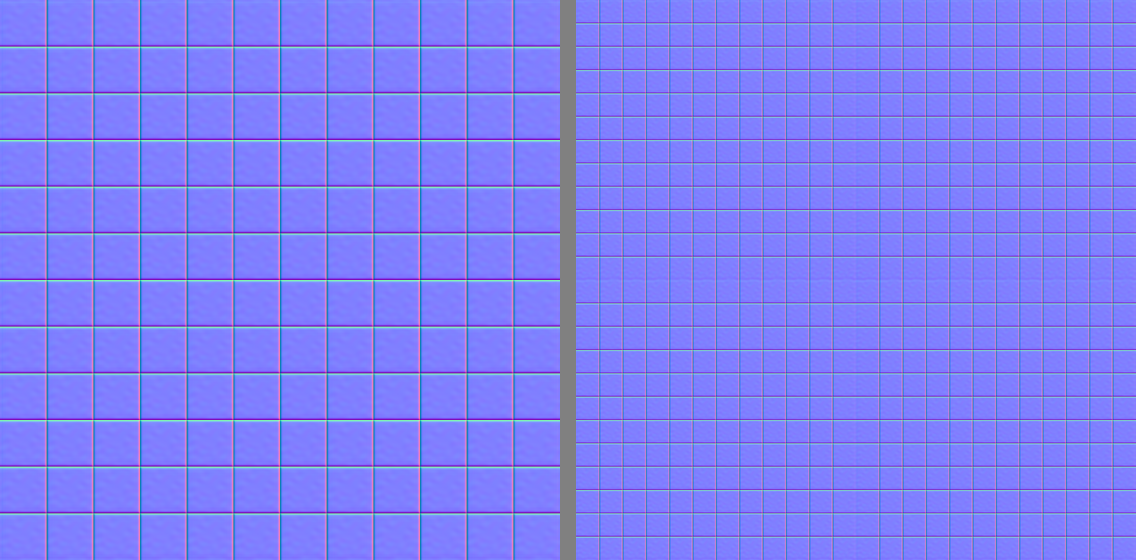
Left, the tile; right, the same tile 2 across and 2 down.
Write a Shadertoy shader that draws this texture map.

```glsl
// Tangent-space normal map of a 12 by 12 grid of square glazed tiles.
// Steep thin grooves part the tiles and a soft rippled rim frames each one;
// the outer border eases to flat, and wrapping sines add the uneven glaze.

const float TILES = 12.0;
const float TAU = 6.2831853;

// Outward slope at distance d from a tile edge, in tile widths;
// inner is 1 where a groove lies, 0 on the border of the canvas
vec2 edgeSlope(vec2 d, vec2 inner) {
    vec2 groove = 2.8 * exp(-d * d / 0.0006);
    vec2 rim = 0.13 * exp(-d / 0.07);
    vec2 ripple = 0.04 * cos(d * 110.0) * exp(-d / 0.09);
    vec2 easeToFlat = mix(smoothstep(0.0, 0.05, d), vec2(1.0), inner);
    return groove * inner + (rim + ripple) * easeToFlat;
}

// Gradient of bent shallow waves; whole frequencies keep each tile level
vec2 glazeSlope(vec2 p, vec2 uv) {
    float drift = 0.6 * sin(TAU * dot(uv, vec2(5.0, 3.0)));
    vec2 slope = vec2(0.0);
    for (int i = 0; i < 6; i++) {
        float k = float(i);
        vec2 wave = vec2(mod(k * 3.0, 5.0) - 2.0, 2.0 + mod(k * 2.0, 5.0));
        float bend = 1.2 * sin(TAU * dot(p, vec2(2.0, mod(k, 3.0) - 1.0)) + k * 2.3);
        slope += normalize(wave) * cos(TAU * dot(p, wave) + bend + k * 1.7 + drift);
    }
    return 0.016 * slope;
}

vec3 tileNormal(vec2 uv) {
    vec2 grid = fract(uv) * TILES;
    vec2 tile = floor(grid);
    vec2 p = fract(grid);
    vec2 lowInner = step(0.5, tile);
    vec2 highInner = step(tile, vec2(TILES - 1.5));
    vec2 slope = edgeSlope(1.0 - p, highInner) - edgeSlope(p, lowInner);
    return normalize(vec3(slope + glazeSlope(p, uv), 1.0));
}

void mainImage(out vec4 fragColor, in vec2 fragCoord) {
    // Average a 5 by 5 block of samples to smooth the thin grooves
    vec3 sum = vec3(0.0);
    for (int i = 0; i < 25; i++) {
        vec2 offset = (vec2(i % 5, i / 5) + 0.5) / 5.0 - 0.5;
        sum += tileNormal((fragCoord + offset) / iResolution.xy);
    }
    fragColor = vec4(0.5 + 0.5 * sum / 25.0, 1.0);
}
```
